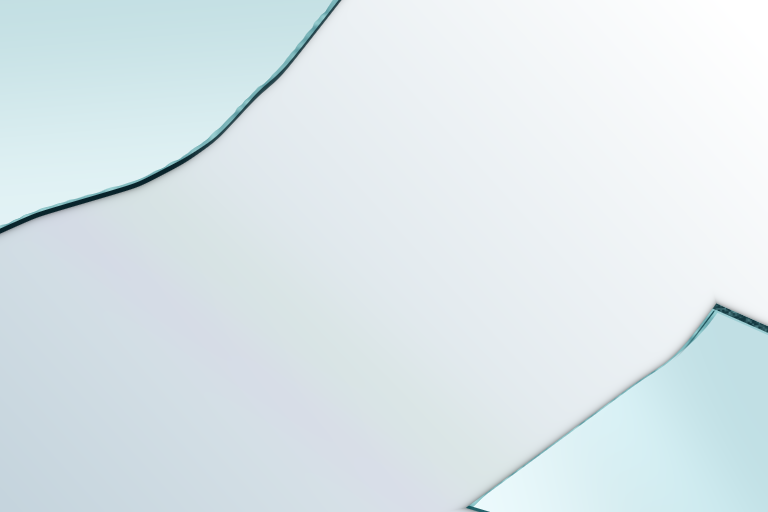
A Shadertoy shader for this background:

```glsl
// Two sheets of broken pale teal glass lying on a cool, softly lit surface.
// Each fractured edge is a height curve built from soft changes of slope;
// distances to it give the cut face, the bright rim and the contact shadow.

float px;   // size of one pixel in canvas heights

float cover(float d) { return clamp(d / px + 0.5, 0.0, 1.0); }
float band(float d, float lo, float hi) { return cover(d - lo) * cover(hi - d); }
float bump(float x, float w) { return exp(-x * x / (w * w)); }

// Zero before the bend, then rising with unit slope.
float bend(float t) { return 0.5 * (t + sqrt(t * t + 0.0003)); }

float hash(vec2 p) { return fract(sin(dot(p, vec2(127.1, 311.7))) * 43758.5); }
float noise(vec2 p) {
    vec2 i = floor(p), f = fract(p);
    f = f * f * (3.0 - 2.0 * f);
    return mix(mix(hash(i), hash(i + vec2(1, 0)), f.x),
               mix(hash(i + vec2(0, 1)), hash(i + vec2(1, 1)), f.x), f.y);
}

float upperCurve(float x) {
    return 0.549 + 0.45 * x - 0.16 * bend(x - 0.07) + 0.23 * bend(x - 0.27)
         + 0.18 * bend(x - 0.36) + 0.40 * bend(x - 0.42)
         - 0.32 * bend(x - 0.50) + 0.50 * bend(x - 0.543);
}

float lowerCurve(float x) {
    return 0.008 + 0.735 * (x - 0.91) - 0.13 * bend(x - 1.25)
         + 0.40 * bend(x - 1.305) + 0.35 * bend(x - 1.34);
}

// Turns a vertical offset into a distance, given the curve's rise over 0.004.
float slant(float dy, float rise) { return dy / length(vec2(1.0, rise / 0.004)); }

vec3 surface(vec2 p) {
    float light = dot(p, vec2(0.55, 0.5)) / 1.28;
    vec3 col = mix(vec3(0.77, 0.83, 0.865), vec3(1.0), light);
    float s = 0.8 * p.x + p.y;
    col -= vec3(0.0, 0.018, 0.0) * bump(s - 0.67, 0.08);       // lavender tint
    col -= vec3(0.012, 0.003, 0.020) * bump(s - 0.84, 0.13);   // green tint
    return col;
}

vec3 upperSheet(vec3 col, vec2 p) {
    float x = p.x;
    float d = slant(p.y - upperCurve(x), upperCurve(x + 0.002) - upperCurve(x - 0.002));
    float thick = 1.0 - smoothstep(0.32, 0.46, x);

    // Contact shadow
    col *= 1.0 - (0.18 + 0.22 * thick) * exp(-max(-d - 0.004, 0.0) / 0.005);

    // Glass body
    float depth = smoothstep(1.03, 0.56, p.y - 0.08 * x);
    vec3 glass = mix(vec3(0.765, 0.875, 0.89), vec3(0.885, 0.95, 0.96), depth);
    col = mix(col, glass, cover(d + 0.004));

    // Bright rim and dark cut face, thinning out towards the top
    float grain = noise(p * vec2(60.0, 90.0));
    vec3 teal = mix(vec3(0.30, 0.56, 0.59), vec3(0.58, 0.80, 0.81), grain);
    col = mix(col, teal, 0.9 * band(d, -0.003, 0.006 + 0.004 * grain));
    float top = mix(-0.0005 + 0.003 * bump(x - 0.52, 0.035), 0.004, thick);
    col = mix(col, vec3(0.02, 0.12, 0.15), mix(0.75, 0.97, thick) * band(d, -0.005, top));
    return col;
}

vec3 lowerSheet(vec3 col, vec2 p) {
    float x = p.x;
    float left = slant(lowerCurve(x) - p.y, lowerCurve(x + 0.002) - lowerCurve(x - 0.002));
    float top = (0.408 - 0.442 * (x - 1.398) - p.y) / 1.093;
    float foot = (p.y - 0.008 + 0.30 * (x - 0.91)) / 1.044;
    float inside = min(min(left, top), foot);

    // Contact shadow
    col *= 1.0 - 0.34 * exp(-max(-inside, 0.0) / 0.005);

    // Glass body, paler towards the lower left
    float tone = smoothstep(0.90, 1.52, x + 0.25 * p.y);
    vec3 glass = mix(vec3(0.925, 0.98, 0.99), vec3(0.755, 0.875, 0.895), tone);
    glass += 0.03 * bump(dot(p - vec2(1.27, 0.15), vec2(0.8, 0.6)), 0.10);

    // Left rim widens at the tip and the foot
    float tip = smoothstep(1.31, 1.39, x);
    float heel = smoothstep(0.955, 0.91, x);
    float grain = noise(p * 80.0);
    vec3 teal = mix(vec3(0.27, 0.55, 0.58), vec3(0.60, 0.83, 0.84), grain);
    glass = mix(glass, teal, 0.85 * band(left, -0.01, 0.0025 + 0.010 * tip + 0.006 * heel));
    glass = mix(glass, vec3(0.10, 0.31, 0.34), tip * band(left, 0.004, 0.0065));

    // Speckled dark face along the right edge, and the dark foot
    float speck = noise(p * vec2(240.0, 300.0));
    vec3 dark = mix(vec3(0.04, 0.18, 0.21), vec3(0.32, 0.52, 0.54), speck * speck);
    glass = mix(glass, vec3(0.56, 0.78, 0.80), 0.7 * band(top, 0.0, 0.016));
    glass = mix(glass, dark, 0.95 * band(top, 0.0, 0.012));
    glass = mix(glass, vec3(0.06, 0.32, 0.35), 0.9 * band(foot, -0.01, 0.006));

    return mix(col, glass, cover(inside));
}

void mainImage(out vec4 fragColor, in vec2 fragCoord) {
    px = 1.0 / iResolution.y;
    vec2 p = fragCoord / iResolution.xy * vec2(1.5, 1.0);
    vec3 col = surface(p);
    col = upperSheet(col, p);
    col = lowerSheet(col, p);
    fragColor = vec4(clamp(col, 0.0, 1.0), 1.0);
}
```
